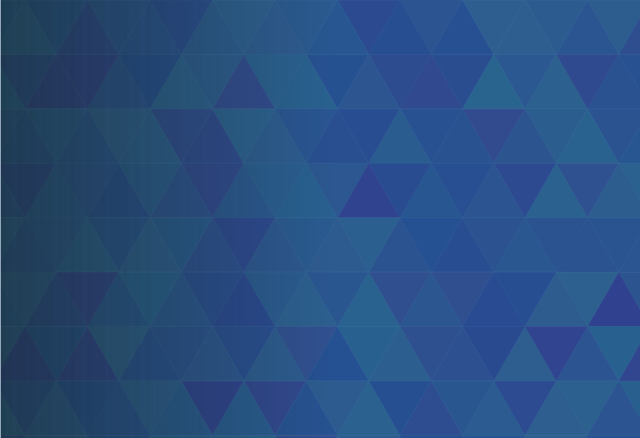
A Shadertoy shader for this background:

```glsl
// Mosaic of equilateral triangles in muted blues, dark at the left and bright at the right.
// Three families of parallel lines cut the plane; the strip numbers identify each triangle,
// a hash of them picks its tint, and the distance to the lines draws the faint seams.

#define COLUMNS 10.24       // triangle widths across the canvas
#define ROWS 8.05           // triangle rows down the canvas
#define SHIFT 0.4           // sideways offset, in triangle widths
#define SEAM_WIDTH 0.009    // half width of a seam, in triangle heights
#define SEAM_STRENGTH 0.15
#define SHADE_REACH 0.52    // where the left shade ends, in canvas widths
#define STRIPE_COUNT 110.0  // fine vertical bands in the shade
#define STRIPE_DEPTH 0.07
#define BORDER_WIDTH 0.0013 // pale line on the left border
#define SAMPLES 3           // samples per axis for smooth edges

const vec3 INDIGO = vec3(0.19, 0.255, 0.56);
const vec3 BLUE   = vec3(0.145, 0.31, 0.57);
const vec3 TEAL   = vec3(0.16, 0.395, 0.56);
const vec3 SLATE  = vec3(0.20, 0.35, 0.56);
const vec3 SHADE  = vec3(0.74, 0.70, 0.58);
const vec3 SEAM   = vec3(0.27, 0.48, 0.66);
const vec3 BORDER = vec3(0.80, 0.86, 0.92);

// Integer hash: three random values in 0..1 for each cell
vec3 hash3(vec3 cell) {
    uvec3 v = uvec3(ivec3(cell) + 1000);
    v = v * 1664525u + 1013904223u;
    v.x += v.y * v.z; v.y += v.z * v.x; v.z += v.x * v.y;
    v ^= v >> 16u;
    v.x += v.y * v.z; v.y += v.z * v.x; v.z += v.x * v.y;
    return vec3(v >> 8u) / 16777216.0;
}

// One-dimensional gradient noise, about -0.5..0.5
float gradientNoise(float x) {
    float i = floor(x), f = x - i;
    float left  = (hash3(vec3(i, 7, 3)).x * 2.0 - 1.0) * f;
    float right = (hash3(vec3(i + 1.0, 7, 3)).x * 2.0 - 1.0) * (f - 1.0);
    return mix(left, right, f * f * (3.0 - 2.0 * f));
}

// Tint of one triangle, from indigo through blue to teal, partly greyed
vec3 triangleTint(vec3 random) {
    vec3 tint = mix(INDIGO, BLUE, smoothstep(0.0, 0.36, random.x));
    tint = mix(tint, TEAL, smoothstep(0.36, 1.0, random.x));
    return mix(tint, SLATE, 0.55 * random.y);
}

vec3 mosaic(vec2 uv) {
    // Coordinates across the three line families
    float across = uv.x * COLUMNS - SHIFT;
    float down = (1.0 - uv.y) * ROWS;
    vec3 strips = vec3(across - 0.5 * down, across + 0.5 * down, down);
    vec3 random = hash3(floor(strips));

    // Flat tint, calmer towards the left
    float light = clamp(uv.x / SHADE_REACH, 0.0, 1.0);
    vec3 color = mix(mix(BLUE, SLATE, 0.3), triangleTint(random), mix(0.65, 1.0, light));

    // Seams, strongest on the horizontal lines and uneven between triangles
    vec3 lineDistance = abs(fract(strips + 0.5) - 0.5);
    vec3 seams = 1.0 - smoothstep(vec3(0.5 * SEAM_WIDTH), vec3(1.5 * SEAM_WIDTH), lineDistance);
    float seam = max(max(seams.x, seams.y), 1.6 * seams.z);
    color = mix(color, SEAM, seam * SEAM_STRENGTH * (0.5 + random.z));

    // Left shade with fine vertical bands
    float bands = STRIPE_DEPTH * gradientNoise(uv.x * STRIPE_COUNT) * (1.0 - light);
    color *= mix(SHADE, vec3(1.0), light) + bands;

    return uv.x < BORDER_WIDTH ? BORDER : color;
}

void mainImage(out vec4 fragColor, in vec2 fragCoord) {
    // Average a grid of samples inside the pixel
    vec3 sum = vec3(0.0);
    for (int j = 0; j < SAMPLES; j++)
        for (int i = 0; i < SAMPLES; i++) {
            vec2 offset = (vec2(i, j) + 0.5) / float(SAMPLES) - 0.5;
            sum += mosaic((fragCoord + offset) / iResolution.xy);
        }
    fragColor = vec4(sum / float(SAMPLES * SAMPLES), 1.0);
}
```
